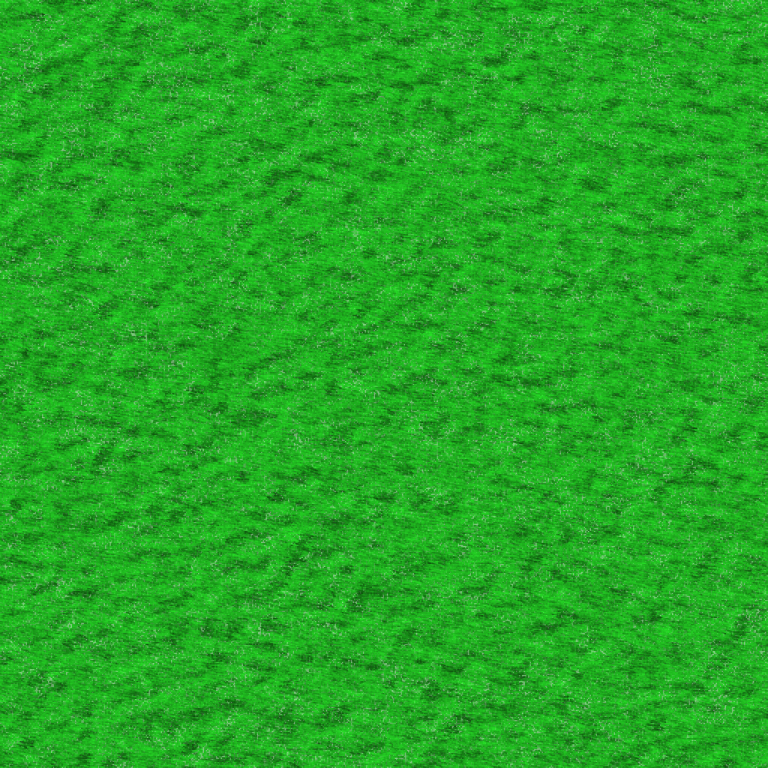
Reproduce this texture procedurally as a Shadertoy shader.

```glsl
// Short green turf seen from above: small tufts lit from one side, frayed
// sideways by thin horizontal fibres, with strong grain and pale dry tips.
// Layers of value noise set the tone; greyness and pale specks come last.

#define GRAIN 512.0                 // finest grains across the canvas
#define FIBRE_LENGTH 3.2            // fibre length in grains
#define TUFTS vec2(56.0, 78.0)      // tufts across and up the canvas
#define SHADE_STEP vec2(-0.009, 0.013) // way from a tuft to its lit neighbour
#define FRAY 0.022                  // sideways shift of tuft edges
#define BEND 0.30                   // change of slope from left to right
#define TUFT_CONTRAST 0.29
#define FIBRE_CONTRAST 0.23
#define GRAIN_CONTRAST 0.20
#define BASE_TONE 0.672
#define GREYNESS 0.30
#define PALE_TIP vec3(0.68, 0.85, 0.68)

float hash(vec2 cell) {
    vec3 p = fract(cell.xyx * 0.1031);
    p += dot(p, p.yzx + 33.33);
    return fract((p.x + p.y) * p.z);
}

float noise(vec2 p) {
    vec2 cell = floor(p);
    vec2 f = fract(p);
    f = f * f * (3.0 - 2.0 * f);
    float low = mix(hash(cell), hash(cell + vec2(1.0, 0.0)), f.x);
    float high = mix(hash(cell + vec2(0.0, 1.0)), hash(cell + 1.0), f.x);
    return mix(low, high, f.y);
}

// Two octaves of blobs, turned against the lattice, whose slope drifts in x
float tufts(vec2 uv) {
    float x = uv.x - 0.6;
    vec2 p = vec2(uv.x, uv.y + 0.5 * BEND * x * x) * TUFTS;
    p = mat2(0.9, 0.43, -0.43, 0.9) * p;
    return 0.62 * noise(p + 91.0) + 0.38 * noise(p * 2.1 + 147.0);
}

void mainImage(out vec4 fragColor, in vec2 fragCoord) {
    vec2 uv = fragCoord / iResolution.y;
    vec2 grainPos = uv * GRAIN - 0.5;
    // Each row of fibres starts at another place
    vec2 fibrePos = vec2(grainPos.x / FIBRE_LENGTH + 0.618 * grainPos.y, grainPos.y);

    // Fibres and single grains pull the tuft edges sideways, row by row
    float fray = 0.6 * noise(fibrePos + 131.0) + 0.4 * noise(grainPos + 613.0) - 0.5;
    vec2 frayed = uv + vec2(fray * FRAY, 0.0);
    float tuft = tufts(frayed) - 0.5;
    float relief = tuft - 0.45 * (tufts(frayed + SHADE_STEP) - 0.5);
    float hollow = smoothstep(0.04, 0.34, -relief);
    float fibre = noise(fibrePos + 307.0) - 0.5;
    float grain = noise(grainPos + 71.0) - 0.5;

    // Green tone, deeper in the hollows, with the highlights held back
    float tone = (relief - 0.25 * hollow) * TUFT_CONTRAST;
    tone += fibre * FIBRE_CONTRAST + grain * GRAIN_CONTRAST;
    tone = BASE_TONE + tone * (tone > 0.0 ? 0.72 : 1.0);

    // Greyish patches, and pale tips that gather in them
    float patches = noise(frayed * vec2(60.0, 80.0) + 211.0) - 0.5;
    float tip = noise(grainPos + 503.0) + 0.4 * patches;
    float grey = GREYNESS * smoothstep(0.45, 1.15, tip);
    vec3 color = tone * vec3(0.17 + grey, 1.0, 0.17 + grey);
    color = mix(color, PALE_TIP, 0.42 * smoothstep(0.85, 1.1, tip));

    fragColor = vec4(color, 1.0);
}
```
